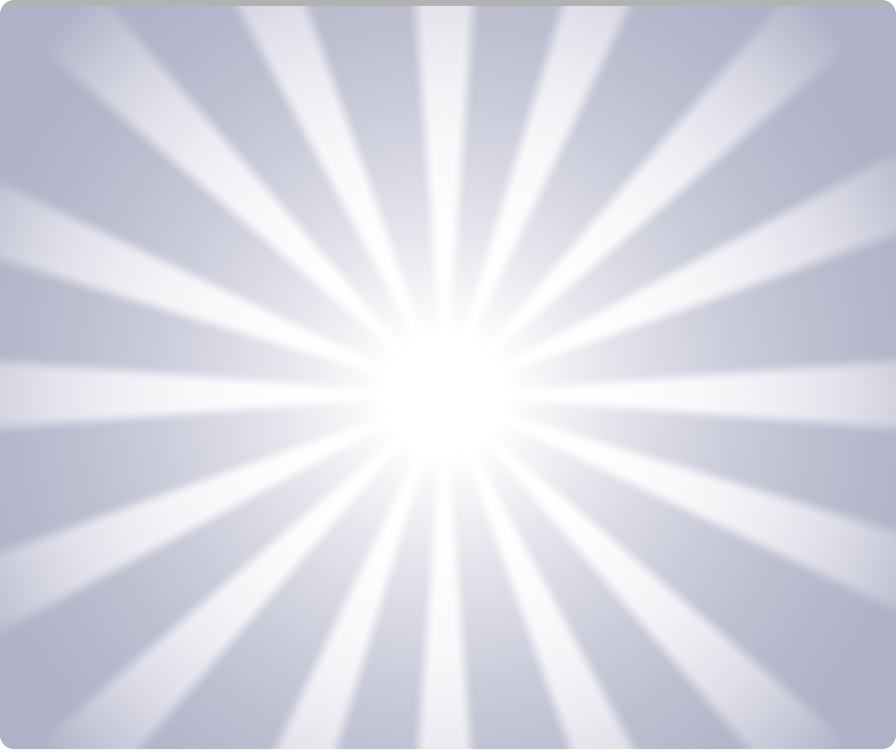
Write a WebGL 2 fragment shader that draws this background.

```glsl
#version 300 es
precision highp float;
// A pale starburst: sixteen soft white rays spread from a glowing core over
// a lavender card with rounded corners and a thin grey strip along its top.
// Rays come from folding the polar angle; both glows are radial power curves.

uniform vec2 u_resolution;
out vec4 outColor;

const float PI = 3.14159265;
const vec3 LAVENDER = vec3(0.685, 0.695, 0.78);
const vec3 STRIP_GREY = vec3(0.695, 0.70, 0.695);
const vec3 WHITE = vec3(1.0);

// Signed distance to a box with rounded corners.
float roundedBox(vec2 p, vec2 halfSize, float radius) {
    vec2 q = abs(p) - halfSize + radius;
    return length(max(q, 0.0)) + min(max(q.x, q.y), 0.0) - radius;
}

// Coverage of evenly spaced wedges; every odd one leans by a small angle.
float rays(vec2 p, float count, float halfAngle, float lean) {
    float sector = 2.0 * PI / count;
    float angle = atan(p.x, p.y);
    float index = floor(angle / sector + 0.5);
    float offset = abs(angle - index * sector + lean * mod(index, 2.0));
    float r = length(p);
    float edge = r * (sin(offset) - sin(halfAngle));
    float softness = 0.008 + 0.008 * r;
    return 1.0 - smoothstep(-softness, softness, edge);
}

// Haze between the rays: solid white core, then a steady falloff.
float coreGlow(float r, float inner, float outer) {
    float t = clamp((r - inner) / (outer - inner), 0.0, 1.0);
    return pow(1.0 - t, 1.5);
}

// Ray strength: nearly full inside, dissolving toward the reach.
float rayFade(float r, float reach) {
    return 1.0 - pow(min(r / reach, 1.0), 3.2);
}

void main() {
    // Lengths are in canvas heights.
    vec2 uv = gl_FragCoord.xy / u_resolution.y;
    float width = u_resolution.x / u_resolution.y;
    float pixel = 1.0 / u_resolution.y;

    // Starburst
    vec2 p = uv - vec2(0.496 * width, 0.478);
    float r = length(p);
    float haze = coreGlow(r, 0.077, 0.694);
    float beam = rays(p, 16.0, 0.074, 0.023);
    float light = mix(haze, max(haze, rayFade(r, 0.71)), beam);
    vec3 color = mix(LAVENDER, WHITE, light);

    // Top strip
    float strip = smoothstep(-0.5 * pixel, 0.5 * pixel, uv.y - 0.992);
    color = mix(color, STRIP_GREY, strip);

    // Rounded card on white, with a narrow margin below
    float margin = 0.009;
    vec2 cardCenter = vec2(0.5 * width, 0.5 + 0.5 * margin);
    vec2 cardHalf = vec2(0.5 * width, 0.5 - 0.5 * margin);
    float card = roundedBox(uv - cardCenter, cardHalf, 0.019);
    color = mix(color, WHITE, smoothstep(-0.5 * pixel, 0.5 * pixel, card));

    outColor = vec4(color, 1.0);
}
```
